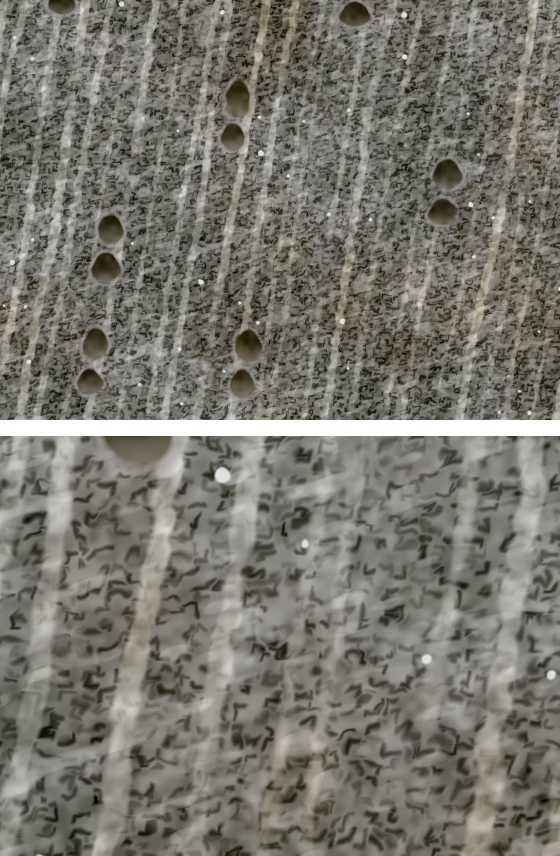
Top: the whole. Bottom: its middle third, enlarged.
A WebGL 2 fragment shader for this texture:

```glsl
#version 300 es
precision highp float;
// Magnified end grain of wood: slanted pale rays over a weave of small fibre
// cells with dark ragged gaps, paired oval pores, wisps and bright specks.
// A single tone is built up layer by layer and then turned into a warm grey.
#define SLANT 0.165
#define BASE_TONE 0.478
#define CELL vec2(0.0150, 0.0116)
#define GAP_DEPTH 0.29
#define RAY_PITCH 0.062
#define RAY_GAIN 0.19
#define PORE_PITCH 0.33
#define PORE_SHARE 0.65
#define SPECK_PITCH 0.05
#define SPECK_SHARE 0.07
#define STAIN 0.7
#define MOTTLE 0.24

uniform vec2 u_resolution;
out vec4 fragColor;

// Integer hash: two values in 0..1 for a lattice point.
vec2 hash(vec2 cell, int salt) {
  uvec2 v = uvec2(ivec2(cell) + ivec2(salt * 131, salt * 57));
  for (int i = 0; i < 2; i++) {
    v = v * 1664525u + 12345u;
    v.x += v.y * 1664525u;
    v.y += v.x * 1664525u;
    v ^= v >> 16u;
  }
  return vec2(v >> 16u) / 65535.0;
}

float noise(vec2 p) {
  vec2 i = floor(p), f = p - i;
  f = f * f * (3.0 - 2.0 * f);
  vec2 e = vec2(0.0, 1.0);
  return mix(mix(hash(i, 1).x, hash(i + e.yx, 1).x, f.x),
             mix(hash(i + e, 1).x, hash(i + e.yy, 1).x, f.x), f.y);
}

float fbm(vec2 p) {
  return 0.55 * noise(p) + 0.3 * noise(p * 2.1 + 17.0) + 0.15 * noise(p * 4.3 + 41.0);
}

float boxDistance(vec2 d, vec2 halfSize) {
  return length(max(abs(d) - halfSize, 0.0));
}

// Dark gaps between fibres: one bent, tapering stroke per cell.
float fibreGaps(vec2 q, float px) {
  vec2 home = floor(q / CELL);
  float dark = 0.0;
  for (int j = -1; j <= 1; j++)
  for (int i = -1; i <= 1; i++) {
    vec2 id = home + vec2(i, j);
    vec2 jitter = hash(id, 2), size = hash(id, 3), look = hash(id, 4);
    vec2 d = q - (id + 0.5 + 0.85 * (jitter - 0.5)) * CELL;
    float across = (size.x < 0.5 ? -1.0 : 1.0) * mix(0.0015, 0.006, look.x);
    float along = (size.y < 0.5 ? -1.0 : 1.0) * mix(0.0005, 0.0045, fract(size.x * 2.0));
    float dist = min(boxDistance(d - vec2(across, 0.0), vec2(abs(across), 0.0)),
                     boxDistance(d - vec2(0.0, along), vec2(0.0, abs(along))));
    float stroke = 1.0 - smoothstep(0.0, mix(0.003, 0.0048, jitter.x) + 0.5 * px, dist);
    dark = max(dark, stroke * mix(0.3, 1.15, look.y));
  }
  return dark;
}

// Pale rays of uneven width and strength, ragged along the sides.
float rays(vec2 q) {
  float home = floor(q.x / RAY_PITCH), light = 0.0;
  for (int i = -1; i <= 1; i++) {
    float id = home + float(i);
    vec2 h = hash(vec2(id, 9.0), 5);
    float centre = (id + 0.5 + 0.6 * (h.x - 0.5)) * RAY_PITCH
                 + 0.012 * (noise(vec2(id * 5.0, q.y * 4.0)) - 0.5)
                 + 0.005 * (noise(vec2(id * 3.0, q.y * 28.0)) - 0.5);
    float halfWidth = mix(0.0045, 0.0105, h.y) + 0.008 * (noise(q * 75.0) - 0.5);
    float strength = mix(0.55, 1.0, h.y) * smoothstep(0.0, 0.55, noise(vec2(id * 7.0, q.y * 5.0)) + 0.2);
    float band = 1.0 - smoothstep(halfWidth - 0.003, halfWidth + 0.003, abs(q.x - centre));
    light = max(light, band * strength);
  }
  return light;
}

// Oval pores, often stacked in pairs: x = tone, y = cover, z = hollow.
vec3 pores(vec2 p, float px) {
  vec3 result = vec3(0.0);
  vec2 home = floor(p / PORE_PITCH);
  for (int j = -1; j <= 1; j++)
  for (int i = -1; i <= 1; i++) {
    vec2 id = home + vec2(i, j), h = hash(id, 6);
    if (h.x > PORE_SHARE) continue;
    vec2 centre = (id + 0.2 + 0.6 * hash(id, 7)) * PORE_PITCH;
    for (int k = 0; k < 2; k++) {
      if (k == 1 && h.y > 0.75) continue;
      vec2 s = hash(id, 8 + k);
      vec2 radius = vec2(mix(0.027, 0.036, s.x), mix(0.033, 0.046, s.y) - 0.006 * float(k));
      vec2 d = (p - centre - float(k) * vec2(-0.012, -0.09)) / radius;
      d.x = d.x * (1.0 + 0.18 * d.y) + 0.25 * (noise(p * 45.0) - 0.5);
      float dist = (length(d) - 1.0) * radius.x;
      float hollow = 1.0 - smoothstep(-0.003, 0.002 + px, dist);
      float rim = (1.0 - smoothstep(0.004, 0.012, dist)) * (0.4 + 0.6 * noise(p * 60.0));
      float floorTone = mix(0.15, 0.4, smoothstep(0.6, -1.0, d.y + 0.6 * (s.x - 0.3)))
                      + 0.12 * (noise(p * 70.0) - 0.5);
      float cover = max(hollow, rim * 0.9);
      if (cover > result.y) result = vec3(mix(0.6, floorTone, hollow), cover, hollow);
    }
  }
  return result;
}

// Small glinting dots.
float specks(vec2 p, float px) {
  vec2 id = floor(p / SPECK_PITCH), h = hash(id, 11);
  vec2 d = p - (id + 0.2 + 0.6 * hash(id, 12)) * SPECK_PITCH;
  float radius = mix(0.003, 0.0065, h.y * h.y) + 0.003 * (noise(p * 150.0) - 0.5);
  return step(h.x, SPECK_SHARE) * (1.0 - smoothstep(radius - 0.002, radius + px, length(d)));
}

void main() {
  float px = 1.0 / u_resolution.y;
  vec2 p = gl_FragCoord.xy * px;
  vec2 q = vec2(p.x - SLANT * p.y + 0.02 * (noise(p * 2.5) - 0.5), p.y);
  vec2 woven = q + 0.008 * (vec2(noise(q * 48.0), noise(q * 48.0 + 31.0)) - 0.5)
                 + 0.005 * (vec2(noise(q * 130.0), noise(q * 130.0 + 57.0)) - 0.5);

  // Fibre ground, rays and wisps.
  float ray = rays(q);
  float wisp = smoothstep(0.64, 0.84, noise(vec2(q.x * 36.0, (q.y - 0.3 * q.x) * 78.0)));
  float tone = BASE_TONE + 0.15 * (noise(q * vec2(110.0, 135.0)) - 0.5)
             + 0.13 * (noise(q * 42.0) - 0.5) + MOTTLE * (fbm(p * 6.0) - 0.5);
  tone -= GAP_DEPTH * fibreGaps(woven, px) * (1.0 - 0.75 * ray) * (1.0 - 0.6 * wisp);
  tone += RAY_GAIN * ray * (0.45 + 0.8 * noise(q * vec2(85.0, 62.0))) + 0.09 * wisp;

  // Pores and specks over the ground.
  vec3 pore = pores(p, px);
  tone = mix(tone, pore.x, pore.y);
  float speck = specks(p, px) * (1.0 - pore.z);
  tone = mix(tone, 0.88, speck);

  // Warm grey, yellower in the shadows and in stained patches.
  float stain = STAIN * smoothstep(0.52, 0.78, fbm(p * 3.2 + 5.0)) * (0.5 + 0.5 * ray);
  vec3 colour = vec3(tone, tone - 0.004, tone - mix(0.045, 0.01, smoothstep(0.2, 0.7, tone)));
  colour += (1.0 - speck) * (stain * vec3(0.035, 0.0, -0.085) + ray * vec3(0.004, 0.004, -0.01));
  colour += pore.z * vec3(0.015, 0.0, -0.03);
  fragColor = vec4(clamp(colour, 0.0, 1.0), 1.0);
}
```
